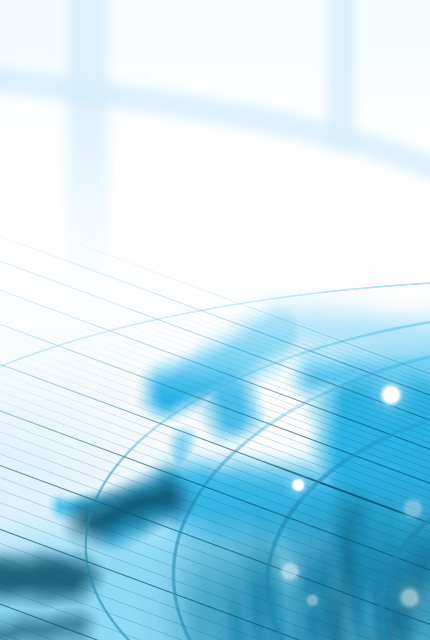
A Shadertoy shader for this background:

```glsl
// Soft blue abstract: bright window panes above a blurred globe map with a curved grid.

const vec3 WHITE = vec3(0.995, 0.998, 1);
const vec3 PANE  = vec3(0.95, 0.98, 1);
const vec3 PALE  = vec3(0.83, 0.93, 0.99);
const vec3 SKY   = vec3(0.51, 0.84, 0.96);
const vec3 AZURE = vec3(0.17, 0.70, 0.90);
const vec3 TEAL  = vec3(0.11, 0.53, 0.68);
const vec3 DEEP  = vec3(0.04, 0.31, 0.42);

const float GRID_SLOPE  = 0.37;   // fall of the diagonals
const float GRID_TOP    = 0.86;   // where they crowd together
const float GRID_ANCHOR = 0.429;  // depth of the strongest one
const float GRID_RATIO  = 0.157;  // log of the spacing growth
const float MINOR_LINES = 5.0;
const float WOBBLE      = 0.01;   // roughness of the coasts

// Globe arcs: left edge, centre height, radii
const int ARC_COUNT = 5;
const vec4 ARCS[ARC_COUNT] = vec4[](
    vec4(-0.224, 0.219, 1.107, 0.345), vec4(0.134, 0.147, 0.833, 0.374),
    vec4(0.271, 0.102, 0.664, 0.371), vec4(0.418, 0.089, 0.501, 0.293),
    vec4(0.596, 0.05, 0.26, 0.195));

// Lights: position, radius, strength
const int LIGHT_COUNT = 6;
const vec4 LIGHTS[LIGHT_COUNT] = vec4[](
    vec4(0.611, 0.383, 0.019, 1), vec4(0.466, 0.242, 0.012, 1),
    vec4(0.453, 0.107, 0.017, 0.5), vec4(0.488, 0.062, 0.011, 0.4),
    vec4(0.64, 0.066, 0.018, 0.5), vec4(0.645, 0.205, 0.018, 0.35));

vec2 gradientAt(vec2 cell) {
    float h = fract(sin(dot(cell, vec2(127.1, 311.7))) * 43758.5);
    return vec2(cos(6.2832 * h), sin(6.2832 * h));
}

float gradientNoise(vec2 p) {
    vec2 i = floor(p), f = p - i, u = f * f * (3.0 - 2.0 * f), e = vec2(1, 0);
    return mix(mix(dot(gradientAt(i), f), dot(gradientAt(i + e), f - e), u.x),
               mix(dot(gradientAt(i + e.yx), f - e.yx), dot(gradientAt(i + 1.0), f - 1.0), u.x), u.y);
}

float fall(float lo, float hi, float v) { return 1.0 - smoothstep(lo, hi, v); }

// Blurred capsule from ends.xy to ends.zw
float stroke(vec2 p, vec4 ends, float radius, float blur) {
    vec2 ab = ends.zw - ends.xy, ap = p - ends.xy;
    float d = length(ap - ab * clamp(dot(ap, ab) / dot(ab, ab), 0.0, 1.0));
    return fall(radius - blur, radius + blur, d);
}

float lineMask(float d, float halfWidth) {
    return clamp((halfWidth - abs(d)) * iResolution.y + 0.5, 0.0, 1.0);
}

float ellipseDistance(vec2 q, vec2 r) {
    float k = length(q / r);
    return k * (k - 1.0) / max(length(q / (r * r)), 1e-4);
}

vec3 windowLight(vec2 p) {
    float left = fall(0.015, 0.05, abs(p.x - 0.137)) * smoothstep(0.5, 0.88, p.y);
    float right = fall(0.008, 0.036, abs(p.x - 0.533)) * smoothstep(0.74, 0.82, p.y);
    float railY = 0.876 - 0.14 * p.x - 0.21 * pow(p.x, 4.0);
    float rail = fall(0.004, 0.036, abs(p.y - railY));
    float tint = 0.35 + 0.5 * fall(0.05, 0.16, p.x) + 0.4 * smoothstep(0.5, 0.6, p.x);
    vec3 c = mix(WHITE, PANE, tint * smoothstep(0.78, 0.95, p.y));
    vec3 clear = 1.0 - 0.75 * vec3(left, right, rail);
    return mix(c, PALE, 1.0 - clear.x * clear.y * clear.z);
}

vec3 paintMap(vec3 c, vec2 p) {
    // Haze and sea
    c = mix(c, PALE, 0.75 * fall(0.22, 0.55, p.y) * fall(0.0, 0.42, p.x));
    c = mix(c, SKY, 0.9 * fall(0.06, 0.21, p.y - 0.25 * p.x));
    vec2 q = p + WOBBLE * vec2(gradientNoise(p * 22.0), gradientNoise(p * 22.0 + 9.0));

    // Northern land pales with height
    float north = stroke(q, vec4(0.262, 0.388, 0.35, 0.423), 0.034, 0.023);
    north = max(north, stroke(q, vec4(0.34, 0.422, 0.44, 0.487), 0.038, 0.028));
    north = max(north, 0.75 * stroke(q, vec4(0.44, 0.495, 0.7, 0.475), 0.032, 0.034));
    north = max(north, 0.85 * stroke(q, vec4(0.35, 0.41, 0.362, 0.355), 0.036, 0.026));
    vec3 land = mix(AZURE, SKY, smoothstep(0.37, 0.45, p.y));
    land = mix(land, PALE, 0.75 * smoothstep(0.43, 0.54, p.y));
    c = mix(c, land, north);

    // Eastern and southern land
    float east = stroke(q, vec4(0.5, 0.418, 0.7, 0.43), 0.032, 0.032);
    east = max(east, stroke(q, vec4(0.61, 0.35, 0.61, 0.18), 0.108, 0.035));
    float south = stroke(q, vec4(0.095, 0.207, 0.2, 0.21), 0.012, 0.016);
    south = max(south, stroke(q, vec4(0.18, 0.187, 0.28, 0.238), 0.036, 0.024));
    south = max(south, stroke(q, vec4(0.3, 0.226, 0.7, 0.19), 0.052, 0.038));
    south = max(south, 0.6 * stroke(q, vec4(0.28, 0.26, 0.285, 0.31), 0.014, 0.015));
    c = mix(c, land, max(east, 0.92 * south));
    float streaks = 0.5 + 0.8 * gradientNoise(vec2(p.x * 34.0 + p.y * 4.0, p.y * 5.0));
    float shade = stroke(p, vec4(0.42, 0.03, 0.7, 0.09), 0.12, 0.1);
    c = mix(c, TEAL, shade * clamp(0.55 + 0.6 * streaks, 0.0, 1.0));

    // Deep shadows
    float dark = stroke(q, vec4(0.145, 0.185, 0.26, 0.225), 0.026, 0.03);
    dark = max(dark, stroke(q, vec4(0, 0.097, 0.115, 0.098), 0.03, 0.026));
    dark = max(dark, 0.75 * stroke(q, vec4(0, 0.01, 0.12, 0.02), 0.018, 0.026));
    dark = max(dark, 0.55 * stroke(q, vec4(0.55, 0.2, 0.525, 0), 0.016, 0.035));
    dark = max(dark, 0.5 * stroke(q, vec4(0.67, 0.13, 0.61, 0), 0.022, 0.035));
    return mix(c, DEEP, 0.85 * dark);
}

vec3 paintGrid(vec3 c, vec2 p) {
    // Diagonals spread apart with depth
    float depth = max(GRID_TOP - p.y - GRID_SLOPE * p.x, 0.01);
    float index = log(depth / GRID_ANCHOR) / GRID_RATIO, minorIndex = index * MINOR_LINES;
    float gap = GRID_RATIO * depth / length(vec2(1, GRID_SLOPE));
    float major = lineMask((index - round(index)) * gap, 0.0009);
    float minor = lineMask((minorIndex - round(minorIndex)) * gap / MINOR_LINES, 0.0005);
    float lower = fall(0.15, 0.55, p.y - 0.25 * p.x);
    float reach = fall(0.57, 0.67, p.y) * smoothstep(0.15, 0.24, depth);
    float ink = max(minor * 0.28 * lower, major * mix(0.18, 0.65, lower));
    c = mix(c, mix(AZURE, DEEP, lower), ink * reach);
    float accent = stroke(p, vec4(0.47, 0.255, 0.62, 0.2), 0.03, 0.04);
    c = mix(c, DEEP, 0.7 * accent * lineMask(index * gap, 0.0016));

    // Arcs thicken towards the front
    for (int i = 0; i < ARC_COUNT; i++) {
        vec4 a = ARCS[i];
        float d = abs(ellipseDistance(p - vec2(a.x + a.z, a.y), a.zw));
        float width = 0.002 + 0.001 * float(i);
        float visible = mix(0.22, 0.55, fall(0.18, 0.42, p.y)) + 0.2 * smoothstep(0.4, 0.67, p.x);
        c = mix(c, mix(AZURE, TEAL, fall(0.2, 0.45, p.y)), visible * fall(0.3 * width, width, d));
    }
    return c;
}

void mainImage(out vec4 fragColor, in vec2 fragCoord) {
    vec2 p = fragCoord / iResolution.y;
    vec3 c = paintGrid(paintMap(windowLight(p), p), p);
    for (int i = 0; i < LIGHT_COUNT; i++) {
        vec4 l = LIGHTS[i];
        float r = length(p - l.xy) / l.z;
        c = mix(c, WHITE, l.w * min(fall(0.3, 1.1, r) + 0.35 * exp(-0.6 * r * r), 1.0));
    }
    fragColor = vec4(c, 1);
}
```
